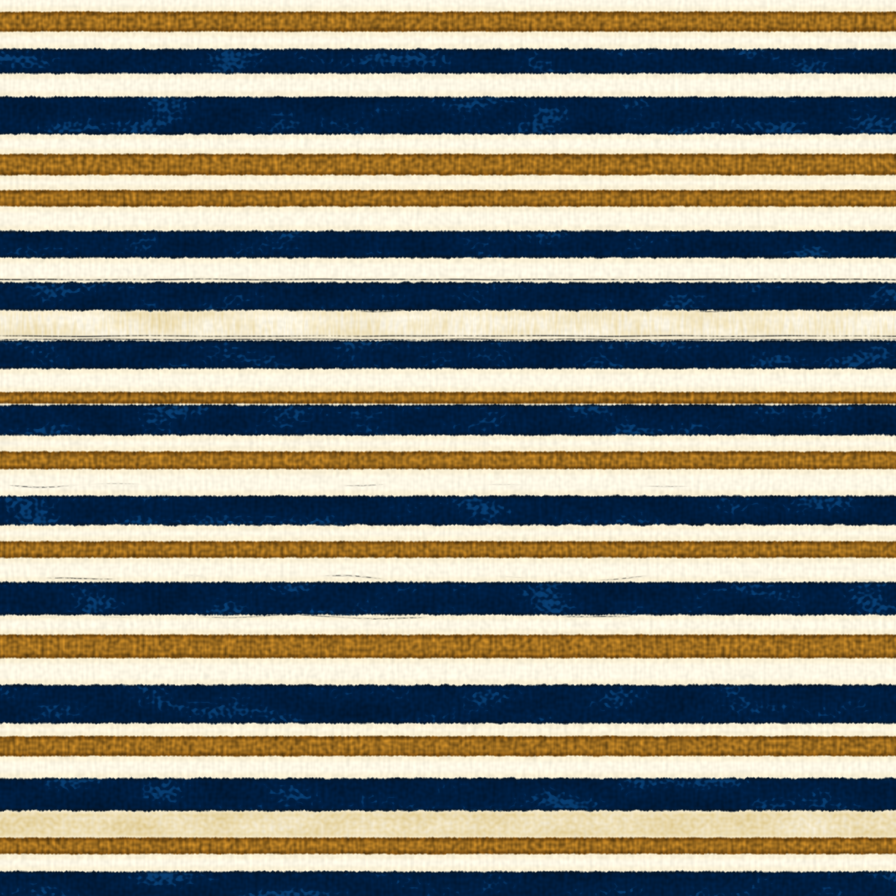
Reproduce this pattern procedurally as a Shadertoy shader.

```glsl
const float THREADS = 768.0;      // canvas height in threads
const float SOFTNESS = 1.2;       // edge blur, in threads
const float FRAY = 1.5;           // edge wobble, in threads
const vec3 CREAM = vec3(0.985, 0.945, 0.835);
const vec3 PALE = vec3(1.0, 0.975, 0.90);
const vec3 TAN = vec3(0.86, 0.77, 0.53);
const vec3 NAVY = vec3(0.0, 0.115, 0.25);
const vec3 GOLD = vec3(0.62, 0.43, 0.13);
const vec3 BROWN = vec3(0.38, 0.23, 0.04);
const vec3 INK = vec3(0.08, 0.09, 0.10);

// Stripe limits in threads, measured down from the top
const vec2 NAVY_BANDS[11] = vec2[11](
    vec2(42, 63), vec2(83, 115), vec2(198, 221), vec2(242, 266),
    vec2(292, 316), vec2(347, 373), vec2(425, 450), vec2(499, 527),
    vec2(587, 620), vec2(667, 695), vec2(747, 780));
const vec2 GOLD_BANDS[9] = vec2[9](
    vec2(10, 27), vec2(132, 150), vec2(163, 177), vec2(336, 346),
    vec2(387, 402), vec2(464, 478), vec2(544, 564), vec2(631, 648),
    vec2(718, 732));
const vec2 STAINED_BAND = vec2(696, 717);
const vec2 DUSTY_BAND = vec2(267, 288);
const float LOOSE_THREADS[3] = float[3](239.5, 288.0, 291.0);
const float SCUFF_ROWS[4] = float[4](265.0, 416.0, 495.0, 529.0);

float hash(ivec2 cell) {
    uint h = uint(cell.x) * 1597334677u ^ uint(cell.y) * 3812015801u;
    h = (h ^ (h >> 15)) * 2246822519u;
    h ^= h >> 13;
    return float(h & 65535u) / 65536.0;
}

float cornerSlope(ivec2 cell, vec2 offset) {
    float angle = 6.2832 * hash(cell);
    return dot(vec2(cos(angle), sin(angle)), offset);
}

float gradientNoise(vec2 p) {
    ivec2 c = ivec2(floor(p));
    vec2 f = fract(p);
    vec2 u = f * f * f * (f * (f * 6.0 - 15.0) + 10.0);
    float low = mix(cornerSlope(c, f), cornerSlope(c + ivec2(1, 0), f - vec2(1, 0)), u.x);
    float high = mix(cornerSlope(c + ivec2(0, 1), f - vec2(0, 1)),
                     cornerSlope(c + ivec2(1, 1), f - vec2(1, 1)), u.x);
    return mix(low, high, u.y);
}

float bandDistance(float y, vec2 band) {
    return max(band.x - y, y - band.y);
}

float coverage(float dist, float blur) {
    return 1.0 - smoothstep(-blur, blur, dist);
}

void mainImage(out vec4 fragColor, in vec2 fragCoord) {
    float pixel = THREADS / iResolution.y;
    vec2 p = fragCoord * pixel;
    p.y = THREADS - p.y;
    float blur = max(SOFTNESS, 0.75 * pixel);

    // Woven grain and frayed edges
    float fibre = gradientNoise(p * vec2(0.37, 0.07));
    float mottle = gradientNoise(p * vec2(0.23, 0.27) + 41.0);
    float cloud = gradientNoise(p * vec2(0.018, 0.05) + 83.0);
    float fray = FRAY * (0.7 * gradientNoise(p * vec2(0.09, 0.05) + 7.0)
                       + 0.8 * gradientNoise(p * vec2(0.43, 0.11) + 19.0));

    float navyDist = THREADS, goldDist = THREADS;
    for (int i = 0; i < 11; i++) navyDist = min(navyDist, bandDistance(p.y, NAVY_BANDS[i]));
    for (int i = 0; i < 9; i++) goldDist = min(goldDist, bandDistance(p.y, GOLD_BANDS[i]));

    // Cream ground, palest mid-stripe
    vec3 color = mix(CREAM, PALE, smoothstep(2.0, 7.0, min(navyDist, goldDist)));
    color *= 1.0 + 0.05 * fibre + 0.05 * mottle;
    color = mix(color, TAN, coverage(bandDistance(p.y, STAINED_BAND), 3.0)
                            * (0.55 + 0.5 * mottle + 0.4 * cloud));
    color = mix(color, TAN, coverage(bandDistance(p.y, DUSTY_BAND), 3.0)
                            * clamp(0.22 + 0.5 * fibre + 0.5 * cloud, 0.0, 1.0));

    // Slanting scuffs, broken along their length
    for (int i = 0; i < 4; i++) {
        float seed = float(i) * 17.3;
        float path = SCUFF_ROWS[i] + 5.0 * gradientNoise(vec2(p.x * 0.014, seed));
        float present = smoothstep(0.08, 0.3, gradientNoise(vec2(p.x * 0.013 + seed, seed + 0.4)));
        float broken = clamp(0.6 + fibre + mottle, 0.0, 1.0);
        color = mix(color, INK, 0.65 * present * broken * coverage(abs(p.y - path) - 0.4, blur));
    }

    // Gold stripes with dark selvedges
    vec3 gold = mix(GOLD, BROWN, 0.8 * smoothstep(-4.5, 0.0, goldDist));
    gold *= 1.0 + 0.28 * fibre + 0.40 * mottle;
    color = mix(color, gold, coverage(goldDist + 0.6 * fray, blur));

    // Navy stripes with faint blue flecks
    vec3 navy = NAVY * (1.0 + 0.25 * cloud + 0.25 * mottle + 0.15 * fibre);
    navy += vec3(0.03, 0.10, 0.14) * smoothstep(0.25, 0.6, cloud + 0.6 * mottle);
    navy = mix(navy, INK * 0.7, 0.55 * smoothstep(-3.0, 0.0, navyDist));
    color = mix(color, navy, coverage(navyDist + fray, blur));

    // Loose dark threads beside the worn stripes
    for (int i = 0; i < 3; i++) {
        float drift = 0.8 * gradientNoise(vec2(p.x * 0.02, float(i) * 9.7));
        float wear = clamp(0.75 + 0.8 * gradientNoise(vec2(p.x * 0.03, float(i) + 0.5)) + fibre, 0.0, 1.0);
        color = mix(color, INK, 0.8 * wear * coverage(abs(p.y - LOOSE_THREADS[i] - drift) - 0.4, blur));
    }

    fragColor = vec4(clamp(color, 0.0, 1.0), 1.0);
}
```
